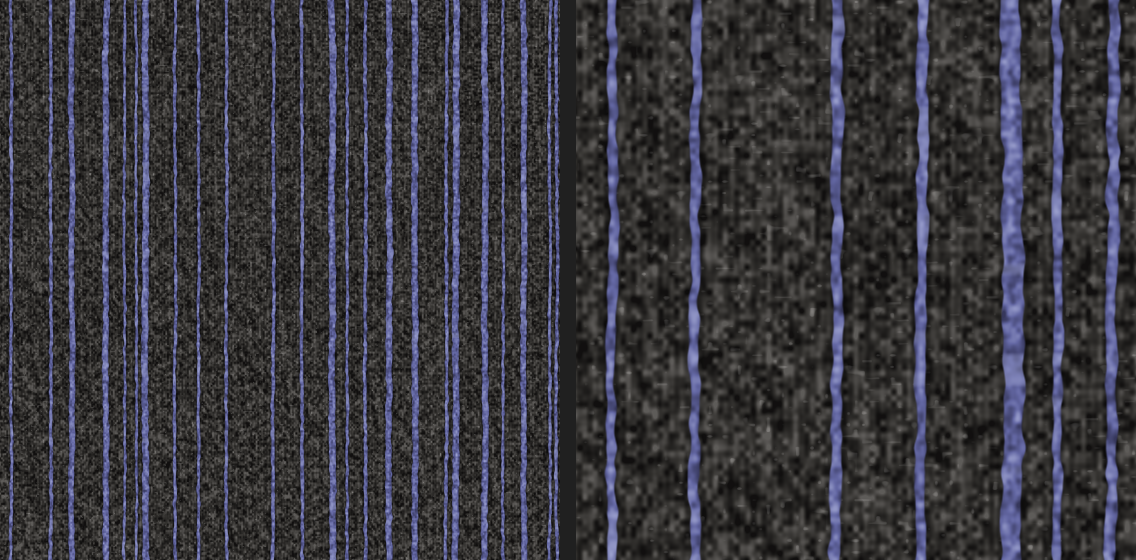
Left, the full canvas; right, a detail of the centre.
A Shadertoy shader for this texture:

```glsl
// Charcoal loop-pile carpet crossed by 24 irregular blue pinstripes.
// Layered value noise makes the speckled pile; each stripe is a distance to a
// wandering vertical line, with its own width, tufts and pale flecks.

const int STRIPES = 24;
const float CENTERS[STRIPES] = float[](
    0.020, 0.090, 0.128, 0.189, 0.222, 0.243, 0.260, 0.313,
    0.355, 0.405, 0.488, 0.539, 0.593, 0.620, 0.653, 0.695,
    0.741, 0.797, 0.814, 0.866, 0.898, 0.936, 0.982, 0.994);
const float WIDTHS[STRIPES] = float[](
    0.0058, 0.0062, 0.0105, 0.0110, 0.0050, 0.0050, 0.0118, 0.0056,
    0.0056, 0.0060, 0.0064, 0.0062, 0.0120, 0.0056, 0.0064, 0.0112,
    0.0114, 0.0062, 0.0120, 0.0116, 0.0054, 0.0108, 0.0056, 0.0062);

const vec3 PILE_DARK = vec3(0.065, 0.060, 0.058);
const vec3 PILE_MID = vec3(0.200, 0.193, 0.183);
const vec3 PILE_LIGHT = vec3(0.370, 0.360, 0.350);
const vec3 YARN_DARK = vec3(0.210, 0.215, 0.360);
const vec3 YARN_MID = vec3(0.390, 0.405, 0.640);
const vec3 YARN_LIGHT = vec3(0.600, 0.620, 0.800);

const float STITCH_COLUMNS = 192.0;
const float STITCH_ROWS = 150.0;
const float WANDER = 0.0028;      // sideways drift of a stripe
const float RAGGED = 0.0022;      // tuft-sized roughness of its edges

float hash(vec2 p) {
    return fract(sin(dot(p, vec2(127.1, 311.7))) * 43758.5453);
}

float noise(vec2 p) {
    vec2 cell = floor(p);
    vec2 f = fract(p);
    f = f * f * (3.0 - 2.0 * f);
    float low = mix(hash(cell), hash(cell + vec2(1.0, 0.0)), f.x);
    float high = mix(hash(cell + vec2(0.0, 1.0)), hash(cell + vec2(1.0)), f.x);
    return mix(low, high, f.y);
}

// Blend of three tones, with t running from 0 to 1
vec3 ramp(vec3 dark, vec3 mid, vec3 light, float t) {
    return t < 0.5 ? mix(dark, mid, t * 2.0) : mix(mid, light, t * 2.0 - 1.0);
}

// Speckled loops in faint vertical stitch columns
vec3 pileColor(vec2 uv) {
    float fine = noise(uv * vec2(310.0, 270.0));
    float loops = noise(uv * vec2(STITCH_COLUMNS, STITCH_ROWS) + 37.0);
    float mottle = noise(uv * vec2(22.0, 16.0) + 71.0);
    float rib = cos(6.28318 * uv.x * STITCH_COLUMNS);
    float tone = 0.47 + 0.85 * (fine - 0.5) + 0.60 * (loops - 0.5)
               + 0.14 * (mottle - 0.5) + 0.06 * rib;
    vec3 color = ramp(PILE_DARK, PILE_MID, PILE_LIGHT, clamp(tone, 0.0, 1.0));
    float fleck = smoothstep(0.80, 0.98, noise(uv * vec2(230.0, 290.0) + 113.0));
    return color + 0.13 * fleck;
}

// Twisted yarn, shaded by tufts and darker towards its edges
vec3 yarnColor(vec2 uv, float seed, float across) {
    float tufts = noise(uv * vec2(260.0, 170.0) + seed);
    float fibres = noise(uv * vec2(330.0, 300.0) + seed * 2.0);
    float tone = 0.54 + 0.65 * (tufts - 0.5) + 0.45 * (fibres - 0.5)
               - 0.22 * across * across;
    vec3 color = ramp(YARN_DARK, YARN_MID, YARN_LIGHT, clamp(tone, 0.0, 1.0));
    float wear = smoothstep(0.72, 0.95, noise(vec2(uv.y * 75.0, seed)));
    return mix(color, YARN_LIGHT, 0.45 * wear);
}

void mainImage(out vec4 fragColor, in vec2 fragCoord) {
    vec2 uv = fragCoord / iResolution.xy;
    float soft = max(0.7 / iResolution.x, 0.0008);
    vec3 color = pileColor(uv);

    for (int i = 0; i < STRIPES; i++) {
        float seed = float(i) * 7.0 + 3.0;
        float drift = WANDER * (noise(vec2(uv.y * 9.0, seed)) - 0.5)
                    + RAGGED * (noise(vec2(uv.y * 80.0, seed + 1.0)) - 0.5);
        float halfWidth = 0.5 * WIDTHS[i]
                        + RAGGED * 0.6 * (noise(vec2(uv.y * 130.0, seed + 2.0)) - 0.5);
        float dist = abs(uv.x - CENTERS[i] - drift);

        // Shadow in the groove beside the yarn
        color *= 1.0 - 0.30 * (1.0 - smoothstep(halfWidth, halfWidth + 0.004, dist));

        float cover = 1.0 - smoothstep(halfWidth - soft, halfWidth + soft, dist);
        float across = min(dist / halfWidth, 1.0);
        color = mix(color, yarnColor(uv, seed, across), cover);
    }

    fragColor = vec4(clamp(color, 0.0, 1.0), 1.0);
}
```
